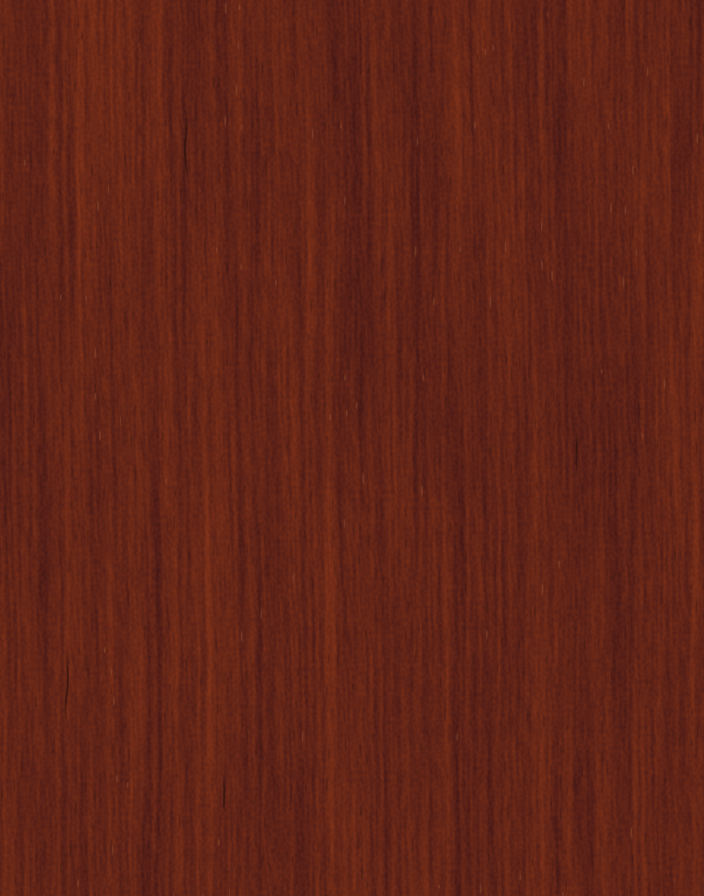
Write a Shadertoy shader that draws this texture.

```glsl
// Reddish brown wood veneer with straight vertical grain.
// Stretched gradient noise at several widths forms the streaks, its zero lines
// the thin fibres; sparse cell dashes add dark pores, pale flecks and cracks.

vec2 hash2(vec2 p) {
    vec3 q = fract(p.xyx * vec3(0.1031, 0.1030, 0.0973));
    q += dot(q, q.yzx + 33.33);
    return fract((q.xx + q.yz) * q.zy);
}

// Unit gradient at a lattice corner, projected on the offset
float corner(vec2 cell, vec2 offset) {
    float angle = 6.28318 * hash2(cell + 71.0).x;
    return dot(vec2(cos(angle), sin(angle)), offset);
}

float gradientNoise(vec2 p) {
    vec2 i = floor(p), f = fract(p);
    vec2 u = f * f * f * (f * (f * 6.0 - 15.0) + 10.0);
    float low = mix(corner(i, f), corner(i + vec2(1, 0), f - vec2(1, 0)), u.x);
    float high = mix(corner(i + vec2(0, 1), f - vec2(0, 1)),
                     corner(i + vec2(1, 1), f - vec2(1, 1)), u.x);
    return mix(low, high, u.y);
}

// Vertical streaks; the shear staggers lattice rows but keeps streaks upright
float streaks(vec2 p, vec2 frequency, float seed) {
    vec2 q = p * frequency;
    return gradientNoise(vec2(q.x, q.y + 0.37 * q.x) + seed);
}

// One tapered vertical dash in a random share of the cells
float dashes(vec2 p, vec2 cellSize, vec2 halfSize, float chance, float seed) {
    vec2 q = p / cellSize;
    q.y += 7.0 * hash2(vec2(floor(q.x), seed)).x;
    vec2 id = floor(q);
    vec2 place = hash2(id + seed);
    vec2 kind = hash2(id + seed + 37.0);
    vec2 reach = halfSize * vec2(1.0, mix(0.3, 1.0, kind.y));
    vec2 margin = halfSize * 1.5 / cellSize;
    vec2 d = (fract(q) - mix(margin, 1.0 - margin, place)) * cellSize;
    float taper = 1.0 - smoothstep(0.3, 1.0, abs(d.y) / reach.y);
    float soft = 0.7 / iResolution.y;
    float across = 1.0 - smoothstep(reach.x - soft, reach.x + soft, abs(d.x));
    return step(kind.x, chance) * across * taper;
}

void mainImage(out vec4 fragColor, in vec2 fragCoord) {
    vec2 p = fragCoord / iResolution.y;

    // Slow sideways drift keeps the grain from being ruler straight
    vec2 g = p;
    g.x += 0.005 * gradientNoise(p * vec2(4.0, 2.2) + 5.0);
    g.x += 0.0016 * gradientNoise(p * vec2(25.0, 13.0) + 9.0);

    // Streaks from broad bands down to hair-thin fibres
    float tone = 0.50;
    tone += 0.36 * streaks(g, vec2(12.0, 0.6), 3.3);
    tone += 0.46 * streaks(g, vec2(41.0, 1.1), 17.7);
    tone += 0.56 * streaks(g, vec2(93.0, 2.0), 41.2);
    tone += 0.60 * streaks(g, vec2(197.0, 5.0), 63.9);

    // Thin dark fibres that fade in and out along their length
    float fibre = 1.0 - smoothstep(0.0, 0.13, abs(streaks(g, vec2(56.0, 1.3), 211.0)));
    float fade = smoothstep(-0.3, 0.3, streaks(g, vec2(37.0, 7.0), 260.0));
    tone -= 0.20 * fibre * fade;

    // Short fibre marks and crisp mottling
    tone += 0.46 * streaks(g, vec2(247.0, 41.0), 88.4);
    tone += 0.46 * gradientNoise(p * vec2(283.0, 217.0) + 120.6);

    vec3 darkWood = vec3(0.325, 0.115, 0.088);
    vec3 lightWood = vec3(0.445, 0.169, 0.092);
    vec3 color = mix(darkWood, lightWood, clamp(tone, -0.6, 1.7));

    // Faint dark pores
    float pores = dashes(g, vec2(0.009, 0.035), vec2(0.0009, 0.012), 0.24, 11.0);
    color = mix(color, vec3(0.22, 0.08, 0.07), 0.35 * pores);

    // Pale flecks gather along certain lines of the grain
    float gather = smoothstep(0.0, 0.35, streaks(g, vec2(22.0, 1.5), 150.0));
    float flecks = dashes(g, vec2(0.013, 0.041), vec2(0.0009, 0.009),
                          0.02 + 0.13 * gather, 203.0);
    color = mix(color, vec3(0.58, 0.32, 0.20), 0.45 * flecks);

    // A few long, slightly bent cracks
    vec2 bent = g + vec2(0.004 * gradientNoise(p * vec2(8.0, 28.0) + 31.0), 0.0);
    float cracks = dashes(bent, vec2(0.13, 0.24), vec2(0.0011, 0.055), 0.13, 307.0);
    color = mix(color, vec3(0.16, 0.06, 0.05), 0.65 * cracks);

    fragColor = vec4(color, 1.0);
}
```
